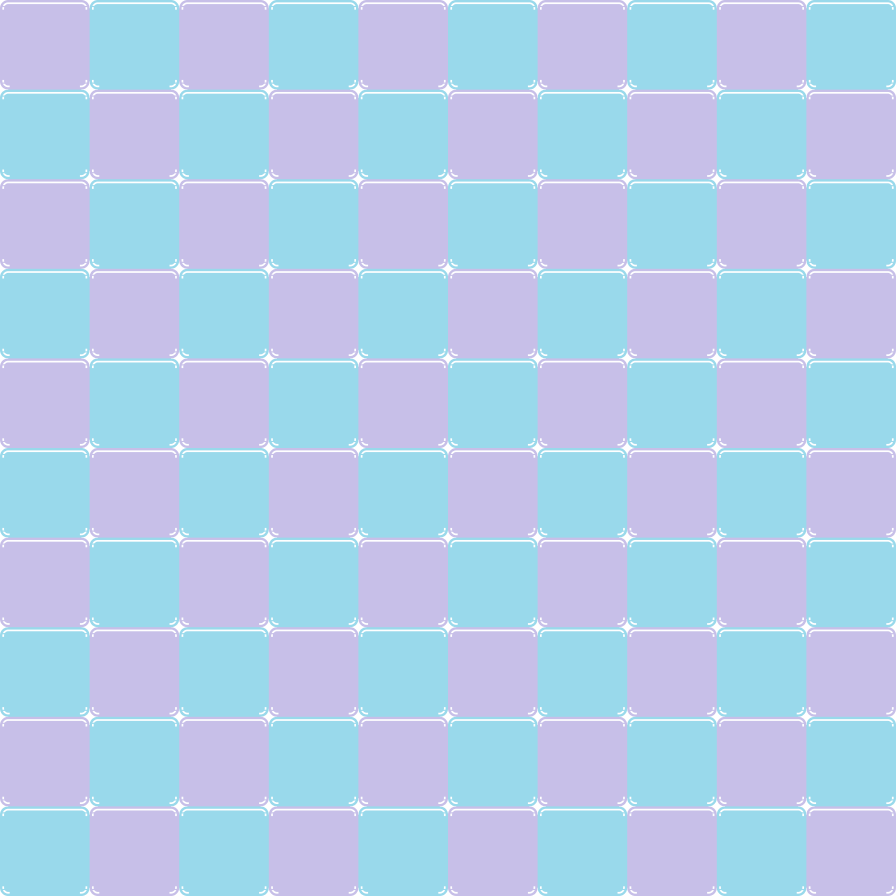
Reproduce this pattern procedurally as a Shadertoy shader.

```glsl
// Pastel checkerboard of rounded tiles: white four-pointed sparkles show
// through where corners meet. Each tile carries a glossy highlight, cut from
// an inset rounded-box outline: a top line plus short broken corner arcs.

#define TILES 10.0           // repeats across the canvas
#define CORNER_RADIUS 0.092  // all lengths below are in tile widths
#define INSET 0.036          // highlight distance from the tile edge
#define LINE_WIDTH 0.019
#define ARC_REACH 0.108      // how far corner arcs extend from the edge
#define GAP_START 0.066      // break between the arc and its end dash
#define GAP_END 0.079
#define CYAN vec3(0.60, 0.85, 0.92)
#define LAVENDER vec3(0.78, 0.75, 0.91)
#define WHITE vec3(1.0)

float roundedBox(vec2 p, vec2 halfSize, float radius) {
    vec2 q = abs(p) - halfSize + radius;
    return length(max(q, 0.0)) + min(max(q.x, q.y), 0.0) - radius;
}

// Coverage of the region where the signed distance d is negative
float fill(float d, float pixel) {
    return clamp(0.5 - d / pixel, 0.0, 1.0);
}

// Checker colour, blended across the straight tile edges
vec3 checker(vec2 cell, vec2 edge, float pixel) {
    float parity = mod(cell.x + cell.y, 2.0);
    vec2 own = clamp(0.5 + edge / pixel, 0.0, 1.0);
    float same = own.x * own.y + (1.0 - own.x) * (1.0 - own.y);
    return mix(CYAN, LAVENDER, mix(1.0 - parity, parity, same));
}

// Top line and corner arcs, with a short detached dash on each side
float highlight(vec2 p, vec2 edge, float tile, float pixel) {
    float outline = abs(tile + INSET) - 0.5 * LINE_WIDTH;
    float topLine = max(edge.y - GAP_START, -p.y);
    float arc = max(edge.x - ARC_REACH, edge.y - GAP_START);
    float dash = max(edge.x - ARC_REACH,
                     max(GAP_END - edge.y, edge.y - ARC_REACH));
    float part = min(topLine, min(arc, dash));
    return fill(outline, pixel) * fill(part, pixel);
}

void mainImage(out vec4 fragColor, in vec2 fragCoord) {
    float pixel = TILES / iResolution.y;
    vec2 uv = fragCoord * pixel;
    vec2 cell = floor(uv);
    vec2 p = fract(uv) - 0.5;
    vec2 edge = 0.5 - abs(p);
    float tile = roundedBox(p, vec2(0.5), CORNER_RADIUS);

    vec3 color = checker(cell, edge, pixel);
    color = mix(color, WHITE, highlight(p, edge, tile, pixel));

    // Sparkle: the corner area left outside the rounded tile
    float nearCorner = fill(max(edge.x, edge.y) - CORNER_RADIUS, pixel);
    color = mix(color, WHITE, (1.0 - fill(tile, pixel)) * nearCorner);

    fragColor = vec4(color, 1.0);
}
```
